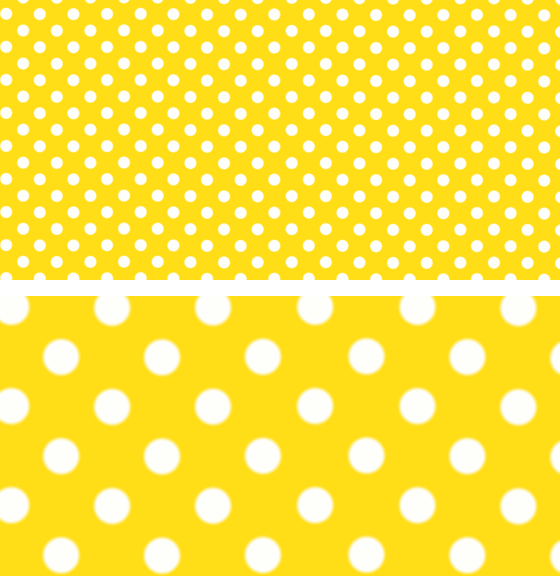
Top: the whole. Bottom: its middle third, enlarged.
This pattern is drawn by a Shadertoy shader. Its source:

```glsl
const vec3 YELLOW = vec3(1.0, 0.87, 0.09);
const vec3 WHITE = vec3(0.995, 0.995, 0.985);

// Slight drift of a dot from its ideal lattice position
vec2 drift(vec2 centre) {
    float seam = smoothstep(0.58, 0.62, centre.x) - smoothstep(1.02, 1.07, centre.x);
    float tilt = 0.0027 * centre.x;
    float wave = 0.001 * sin(10.05 * centre.x - 0.26);
    return vec2(-0.0032 * seam, -tilt - wave);
}

// Signed distance to the nearest dot of a rectangular lattice
float dotLattice(vec2 p, vec2 origin, vec2 spacing, float radius) {
    vec2 centre = origin + spacing * round((p - origin) / spacing);
    return length(p - centre - drift(centre)) - radius;
}

void mainImage(out vec4 fragColor, in vec2 fragCoord) {
    vec2 p = fragCoord / iResolution.y;

    // Two interleaved lattices make the staggered rows
    vec2 spacing = vec2(0.1201, 0.1180);
    vec2 origin = vec2(0.0221, 0.9508);
    vec2 stagger = vec2(0.0607, -0.0590);
    float radius = 0.0213;
    float d = min(dotLattice(p, origin, spacing, radius),
                  dotLattice(p, origin + stagger, spacing, radius));

    // Soft printed edge, never thinner than a pixel
    float softness = max(0.0033, 0.75 / iResolution.y);
    float ink = 1.0 - smoothstep(-softness, softness, d);
    fragColor = vec4(mix(YELLOW, WHITE, ink), 1.0);
}
```
